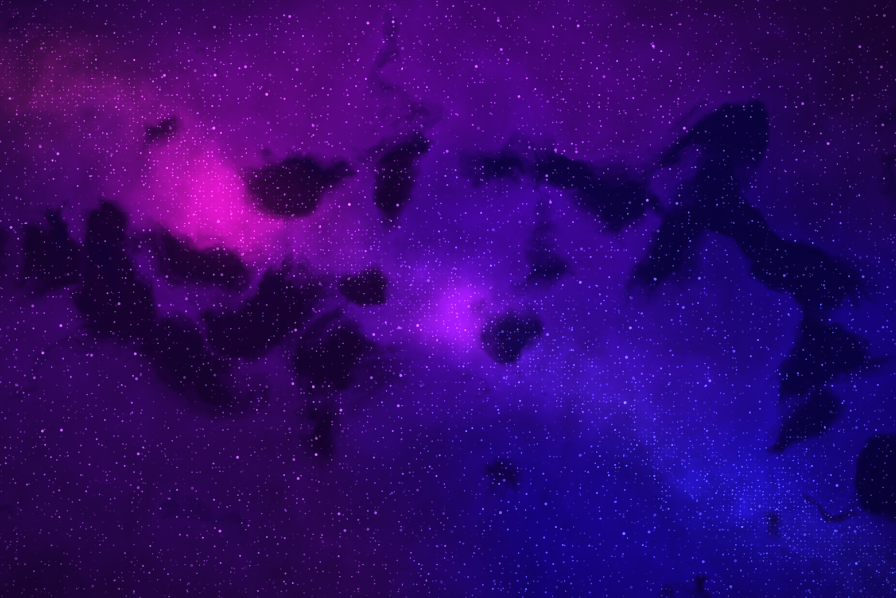
Write a Shadertoy shader that draws this texture.

```glsl
// Violet and blue nebula with dark dust clouds, a diagonal bright ridge and dense stars.

float hash(vec2 p) {
    vec3 q = fract(p.xyx * vec3(0.1031, 0.1030, 0.0973));
    q += dot(q, q.yzx + 33.33);
    return fract((q.x + q.y) * q.z);
}

float noise(vec2 p) {
    vec2 i = floor(p), f = fract(p);
    f = f * f * (3.0 - 2.0 * f);
    return mix(mix(hash(i), hash(i + vec2(1, 0)), f.x),
               mix(hash(i + vec2(0, 1)), hash(i + vec2(1, 1)), f.x), f.y);
}

float fbm(vec2 p) {
    float sum = 0.0, amp = 0.5;
    for (int i = 0; i < 6; i++) {
        sum += amp * noise(p);
        p = mat2(1.6, 1.2, -1.2, 1.6) * p + 7.3;
        amp *= 0.5;
    }
    return sum;
}

float glow(vec2 p, vec2 center, vec2 radius) {
    vec2 d = (p - center) / radius;
    return exp(-dot(d, d));
}

// One jittered star per grid cell; density is the share of lit cells
float stars(vec2 p, float cell, float radius, float density) {
    vec2 id = floor(p / cell), f = fract(p / cell);
    vec2 pos = 0.25 + 0.5 * vec2(hash(id + 11.7), hash(id + 53.1));
    float d = length(f - pos) * cell;
    float power = hash(id + 91.3);
    return step(hash(id + 27.9), density) * power * power
         * (1.0 - smoothstep(radius * 0.25, radius, d));
}

// Dust lobes: center.xy, radius.zw
const vec4 leftDust[12] = vec4[](
    vec4(0.05, 0.57, 0.13, 0.07), vec4(0.20, 0.49, 0.09, 0.09),
    vec4(0.33, 0.58, 0.10, 0.08), vec4(0.34, 0.40, 0.13, 0.09),
    vec4(0.45, 0.48, 0.12, 0.09), vec4(0.58, 0.41, 0.13, 0.09),
    vec4(0.56, 0.31, 0.06, 0.07), vec4(0.62, 0.53, 0.06, 0.04),
    vec4(0.50, 0.69, 0.07, 0.05), vec4(0.28, 0.76, 0.06, 0.04),
    vec4(0.66, 0.67, 0.05, 0.07), vec4(0.21, 0.63, 0.05, 0.06));
const vec4 rightDust[12] = vec4[](
    vec4(0.81, 0.71, 0.09, 0.07), vec4(1.02, 0.67, 0.09, 0.11),
    vec4(1.21, 0.72, 0.11, 0.11), vec4(1.11, 0.53, 0.12, 0.10),
    vec4(1.24, 0.60, 0.10, 0.09), vec4(1.36, 0.55, 0.10, 0.06),
    vec4(1.39, 0.40, 0.11, 0.04), vec4(1.40, 0.32, 0.06, 0.04),
    vec4(0.87, 0.45, 0.06, 0.04), vec4(0.91, 0.57, 0.05, 0.10),
    vec4(1.50, 0.21, 0.04, 0.06), vec4(0.94, 0.73, 0.08, 0.05));

float dust(vec2 p, vec4 lobes[12], float detail) {
    float cover = 0.0;
    for (int i = 0; i < 12; i++)
        cover = max(cover, glow(p, lobes[i].xy, lobes[i].zw));
    return smoothstep(0.30, 0.85, cover + (detail - 0.48) * 1.7);
}

void mainImage(out vec4 fragColor, in vec2 fragCoord) {
    vec2 p = fragCoord / iResolution.y;
    p.x *= 1.5 * iResolution.y / iResolution.x;

    // Turbulent coordinates shape the clouds
    vec2 swirl = vec2(fbm(p * 5.0), fbm(p * 5.0 + 31.0)) - 0.48;
    vec2 w = p + swirl * 0.16;
    float detail = fbm(p * 9.0 + swirl * 3.0);
    float fine = fbm(p * 24.0 + swirl * 2.0);

    // Background: purple left and top, blue lower right
    vec3 col = mix(vec3(0.16, 0.02, 0.31), vec3(0.13, 0.02, 0.27), smoothstep(0.9, 1.4, p.x));
    float blueSide = smoothstep(0.55, 0.92, w.x) * (1.0 - smoothstep(0.45, 0.78, w.y));
    col = mix(col, vec3(0.08, 0.01, 0.48), blueSide);
    col = mix(col, vec3(0.07, 0.01, 0.42), glow(w, vec2(1.18, 0.62), vec2(0.24, 0.22)));

    // Broad coloured clouds
    col = mix(col, vec3(0.32, 0.02, 0.54), 0.95 * glow(w, vec2(0.80, 0.88), vec2(0.40, 0.22)));
    col = mix(col, vec3(0.40, 0.03, 0.50), 0.9 * glow(w, vec2(0.40, 0.78), vec2(0.28, 0.20)));
    col = mix(col, vec3(0.31, 0.02, 0.52), 0.8 * glow(w, vec2(0.32, 0.52), vec2(0.25, 0.16)));
    col = mix(col, vec3(0.27, 0.02, 0.66), 0.9 * glow(w, vec2(0.85, 0.61), vec2(0.26, 0.18)));
    col = mix(col, vec3(0.32, 0.03, 0.68), 0.9 * glow(w, vec2(0.76, 0.47), vec2(0.20, 0.13)));
    col = mix(col, vec3(0.25, 0.05, 0.66), 0.9 * glow(w, vec2(1.02, 0.36), vec2(0.24, 0.13)));
    col = mix(col, vec3(0.10, 0.04, 0.64), 0.8 * glow(w, vec2(1.27, 0.21), vec2(0.21, 0.17)));
    col = mix(col, vec3(0.31, 0.06, 0.36), 0.7 * glow(w, vec2(0.07, 0.86), vec2(0.20, 0.10)));
    col *= 0.72 + 0.38 * detail + 0.22 * fine;

    // Dust, torn by the cloud detail
    float violetDust = dust(w, leftDust, detail);
    float blueDust = dust(w, rightDust, detail);
    col = mix(col, vec3(0.065, 0.005, 0.15), 0.88 * violetDust);
    col = mix(col, vec3(0.025, 0.005, 0.21), 0.88 * blueDust);

    // Luminous ridge running down to the right
    float ridge = exp(-pow((w.y - 0.92 + 0.58 * w.x) / 0.075, 2.0));
    float clear = 1.0 - 0.75 * max(violetDust, blueDust);
    vec3 ridgeTint = mix(vec3(0.32, 0.05, 0.20), vec3(0.07, 0.07, 0.25), smoothstep(0.3, 1.1, p.x));
    col += ridgeTint * ridge * clear * fine * 0.8;
    col += vec3(0.42, 0.04, 0.22) * clear * glow(w, vec2(0.39, 0.66), vec2(0.12, 0.07));
    col += vec3(0.28, 0.05, 0.20) * clear * glow(w, vec2(0.76, 0.47), vec2(0.08, 0.04));

    // Star fields, densest along the ridge and in the lower right cluster
    float cluster = glow(p, vec2(1.33, 0.15), vec2(0.09, 0.08));
    float crowd = clamp(0.22 + 0.45 * ridge + 0.5 * cluster, 0.0, 1.0);
    float dots = 0.55 * stars(p, 0.0065, 0.0022, crowd)
               + 0.75 * stars(p + 3.1, 0.015, 0.0026, 0.4 + 0.4 * cluster)
               + 1.0 * stars(p + 7.7, 0.043, 0.0036, 0.45);
    col += dots * mix(vec3(0.75, 0.42, 0.85), vec3(0.45, 0.50, 1.0), blueSide);

    // Darkened corners
    vec2 edge = (p - vec2(0.75, 0.5)) / vec2(0.75, 0.5);
    col *= 1.0 - 0.28 * smoothstep(0.7, 1.9, dot(edge, edge));
    fragColor = vec4(clamp(col, 0.0, 1.0), 1.0);
}
```
